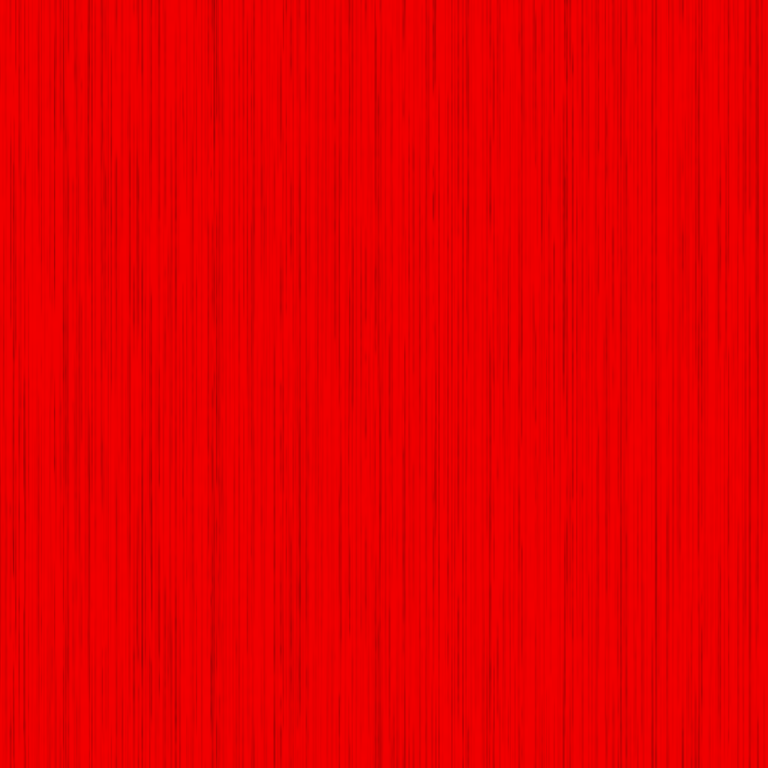
This texture is drawn by a three.js fragment shader. Its source:

```glsl
// Vivid red surface brushed with fine, dark vertical streaks.
// Layers of jittered columns each hold one thin line per cell; noise along
// the line breaks it into strokes and short marks, gathered by layered sines.

varying vec2 vUv;

const vec3 BASE_RED = vec3(0.952, 0.0, 0.004);
const vec3 STREAK_RED = vec3(0.56, 0.014, 0.014);
const int LAYERS = 4;
const float FIRST_COLUMNS = 71.0;    // columns across the coarsest layer
const float COLUMN_GROWTH = 1.42;    // more columns in each finer layer
const float STREAK_DEPTH = 0.8;      // darkness of the strongest streaks
const float MIN_HALF_WIDTH = 0.0017;
const float MAX_HALF_WIDTH = 0.0029;
const float JITTER = 0.8;            // sideways freedom of a line in its cell
const float BAND_CONTRAST = 0.06;    // how much streaks gather in bands
const float MOTTLE = 0.04;           // faint unevenness of the base

float hash(vec2 p) {
  vec3 q = fract(vec3(p.xyx) * 0.1031);
  q += dot(q, q.yzx + 33.33);
  return fract((q.x + q.y) * q.z);
}

// Smooth noise along one line, different for every seed
float lineNoise(float y, float seed) {
  float cell = floor(y);
  float t = smoothstep(0.0, 1.0, y - cell);
  return mix(hash(vec2(cell, seed)), hash(vec2(cell + 1.0, seed)), t);
}

// Broad bands where streaks gather, drifting slightly with height
float clustering(vec2 p) {
  float waves = sin(p.x * 29.0 + 1.3 * sin(p.y * 5.0 + 0.6))
              + sin(p.x * 67.0 + 1.1 * sin(p.y * 8.0 + 2.1) + 2.0)
              + sin(p.x * 151.0 + 0.8 * sin(p.y * 11.0) + 4.0);
  return 0.6 + BAND_CONTRAST * waves;
}

// Strength along a streak: strokes broken up by shorter dark marks
float strokeStrength(float y, float seed) {
  float reach = mix(2.5, 11.0, hash(vec2(seed, 3.0)));
  float stroke = lineNoise(y * reach + 7.0, seed);
  float marks = lineNoise(y * reach * 5.0 + 40.0, seed + 0.5);
  float flecks = lineNoise(y * 110.0 + 90.0, seed + 0.25);
  float presence = smoothstep(0.28, 0.72, stroke + 0.25 * (marks - 0.5));
  return presence * (0.55 + 0.5 * marks * marks + 0.35 * flecks);
}

// One layer of columns, each with a single off-centre line
float streakLayer(vec2 p, float columns, float layer) {
  float home = floor(p.x * columns);
  float light = 1.0;
  for (int i = -1; i <= 1; i++) {
    float column = home + float(i);
    float seed = column + layer * 517.0 + 11.0;
    float offset = 0.5 + JITTER * (hash(vec2(seed, 17.0)) - 0.5);
    float halfWidth = mix(MIN_HALF_WIDTH, MAX_HALF_WIDTH, hash(vec2(seed, 29.0)));
    float distanceToLine = abs(p.x - (column + offset) / columns);
    float profile = 1.0 - smoothstep(0.0, halfWidth, distanceToLine);
    float weight = hash(vec2(seed, 41.0));
    float depth = STREAK_DEPTH * mix(0.15, 1.0, weight * weight);
    light *= 1.0 - min(profile * depth * strokeStrength(p.y, seed), 0.95);
  }
  return light;
}

void main() {
  // Multiply the light left by every layer
  float light = 1.0;
  float columns = FIRST_COLUMNS;
  for (int i = 0; i < LAYERS; i++) {
    light *= streakLayer(vUv, columns, float(i));
    columns *= COLUMN_GROWTH;
  }

  // Gather the streaks in bands and add a faint mottle
  float darkness = (1.0 - light) * clustering(vUv);
  darkness += MOTTLE * lineNoise(vUv.y * 80.0, floor(vUv.x * 128.0) + 3000.0);

  gl_FragColor = vec4(mix(BASE_RED, STREAK_RED, clamp(darkness, 0.0, 1.0)), 1.0);
}
```
